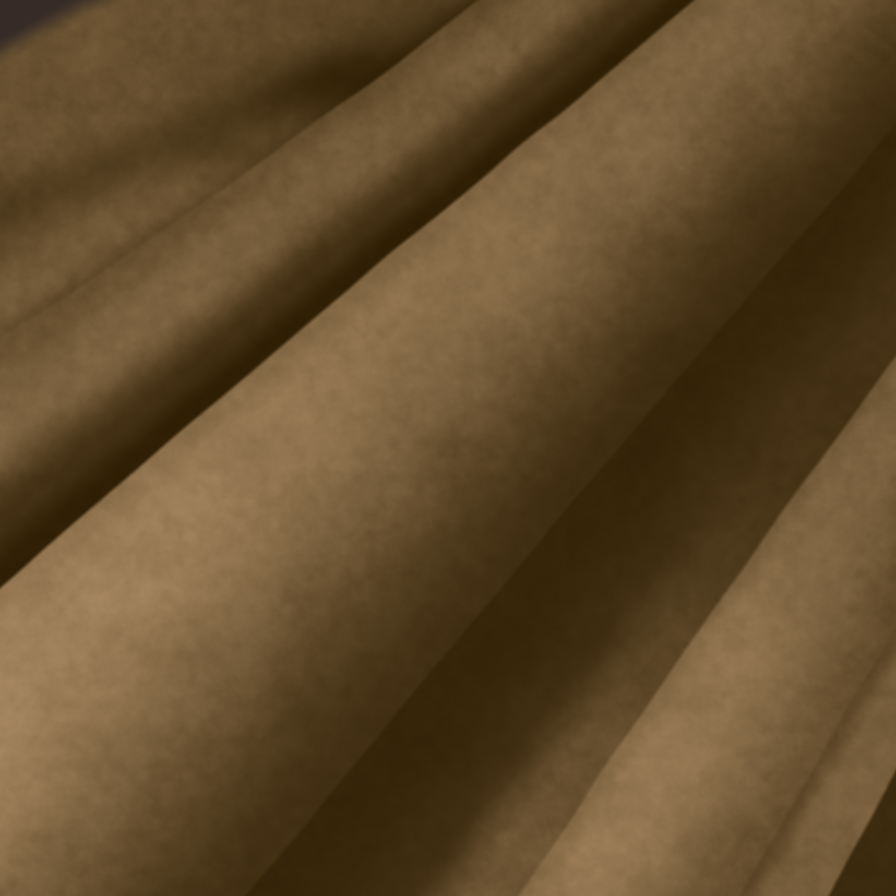
Write a WebGL 2 fragment shader that draws this texture.

```glsl
#version 300 es
precision highp float;
// Draped brown cloth: diagonal folds fanning out, with soft light and deep valleys.

#define SHADOW vec3(0.205, 0.138, 0.032)
#define LIGHT vec3(0.630, 0.510, 0.360)
#define DUSK vec3(0.21, 0.17, 0.15)
#define EDGE_SOFT 0.003
#define MOTTLE 0.17
#define GRAIN_SCALE 75.0

uniform vec2 u_resolution;
out vec4 fragColor;

float hash(vec2 p) {
    vec3 q = fract(vec3(p.xyx) * 0.1031);
    q += dot(q, q.yzx + 33.33);
    return fract((q.x + q.y) * q.z);
}

float noise(vec2 p) {
    vec2 i = floor(p), f = fract(p);
    f = f * f * (3.0 - 2.0 * f);
    return mix(mix(hash(i), hash(i + vec2(1, 0)), f.x),
               mix(hash(i + vec2(0, 1)), hash(i + vec2(1, 1)), f.x), f.y);
}

float fbm(vec2 p) {
    float sum = 0.0, amp = 0.5;
    for (int i = 0; i < 4; i++) {
        sum += amp * noise(p);
        p = mat2(1.6, 1.2, -1.2, 1.6) * p + 7.3;
        amp *= 0.55;
    }
    return sum;
}

// Distance below the curve y = k.x + k.y * x + k.z * x^2
float below(vec2 p, vec3 k) {
    float slope = k.y + 2.0 * k.z * p.x;
    return (k.x + p.x * (k.y + k.z * p.x) - p.y) / sqrt(1.0 + slope * slope);
}

// Position across a fold: 0 at its upper edge, 1 at its lower edge
float across(float upper, float lower) {
    return clamp(upper / max(upper - lower, 0.001), 0.0, 1.0);
}

float cover(float d) {
    return smoothstep(-EDGE_SOFT, EDGE_SOFT, d);
}

float bump(float d, float width) {
    return exp(-d * d / (width * width));
}

void main() {
    vec2 p = gl_FragCoord.xy / u_resolution;
    float along = 0.5 * (p.x + p.y);

    // Fold edges, from top left to bottom right
    vec2 w = p + 0.003 * (vec2(noise(p * 14.0), noise(p * 14.0 + 40.0)) - 0.5);
    float corner = below(w, vec3(0.948, 0.52, 0.0));
    float back = below(w, vec3(0.622, 0.643, 0.12));
    float front = below(w, vec3(0.345, 0.86, -0.02));
    float valley = below(w, vec3(-0.34, 1.25, -0.05));
    float right = below(w, vec3(-0.970, 1.810, -0.238));
    float crease = below(w, vec3(-1.447, 1.75, 0.0));
    float last = below(w, vec3(-1.70, 1.84, 0.0));

    // Rumpled cloth at the top left
    float shade = 0.47 - 0.12 * smoothstep(0.1, 0.5, p.x);
    shade -= 0.22 * bump(below(p, vec3(0.765, 0.40, 0.0)), 0.035);
    shade -= 0.16 * bump(length((p - vec2(0.38, 0.91)) * vec2(0.6, 1.2)), 0.05);
    shade -= 0.10 * bump(length((p - vec2(0.26, 0.83)) * vec2(0.6, 1.3)), 0.03);
    shade += 0.10 * bump(back + 0.04, 0.03) * (1.0 - smoothstep(0.0, 0.35, p.x));
    shade -= 0.10 * bump(back, 0.012);

    // Back fold, rolling into a dark gap
    float t = across(back, front);
    float fold = mix(0.48, 0.68, smoothstep(0.0, 0.3, t)) * mix(1.08, 0.72, along);
    fold = mix(fold, 0.13, smoothstep(0.42, 0.76, t));
    fold = mix(fold, -0.05, smoothstep(0.76, 0.95, t));
    shade = mix(shade, fold, cover(back));

    // Broad central fold
    t = across(front, valley);
    fold = mix(0.99, 0.13, smoothstep(0.2, 1.0, t)) * mix(1.06, 0.60, along);
    fold *= 0.86 + 0.14 * smoothstep(0.0, 0.12, t);
    shade = mix(shade, fold, cover(front));

    // Deep valley with a faint lit slope on its far side
    t = across(valley, right);
    fold = 0.01 + 0.13 * smoothstep(0.1, 0.8, t);
    float slopeLight = smoothstep(0.55, 0.85, t) * (1.0 - smoothstep(0.0, 0.55, p.y));
    fold += 0.36 * slopeLight;
    shade = mix(shade, fold, cover(valley));

    // Right fold
    t = across(right, crease);
    fold = mix(0.86, 0.46, smoothstep(0.3, 1.0, t)) * mix(1.0, 0.72, smoothstep(0.1, 0.6, p.y));
    fold *= 0.85 + 0.15 * smoothstep(0.0, 0.15, t);
    shade = mix(shade, fold, cover(right));

    // Narrow fold past the crease, then the shadow beyond it
    fold = mix(0.36, 0.62, smoothstep(0.0, 0.03, crease));
    shade = mix(shade, fold, cover(crease));
    shade = mix(shade, 0.07, cover(last));

    // Felt-like mottling, fainter in the shadows
    float lit = 0.3 + 0.7 * smoothstep(0.0, 0.5, shade);
    shade += MOTTLE * lit * (fbm(p * GRAIN_SCALE) - 0.46);
    shade += 0.5 * MOTTLE * lit * (noise(p * 18.0) - 0.5);

    vec3 color = mix(SHADOW, LIGHT, clamp(shade, -0.1, 1.1));
    color = mix(DUSK, color, smoothstep(-0.012, 0.02, corner));
    fragColor = vec4(color, 1.0);
}
```
